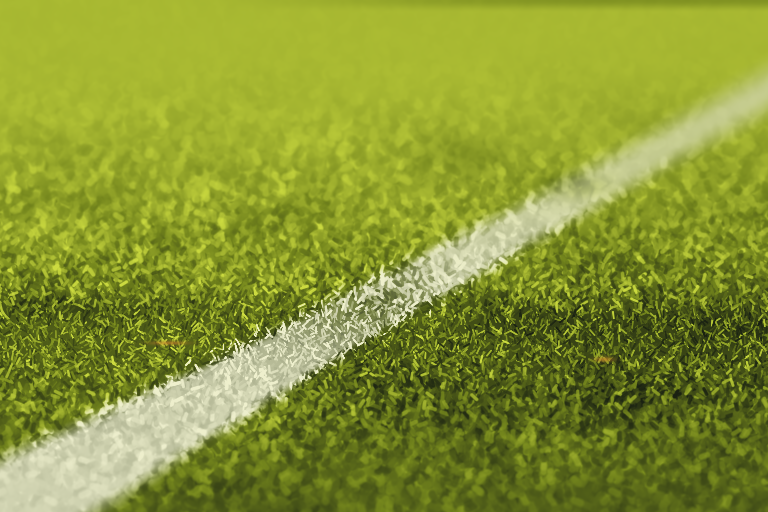
Give the GLSL for this texture, as a Shadertoy shader.

```glsl
const float FOCUS_HEIGHT = 0.345;
const float CELL_SIZE = 0.018;
const int BLADE_LAYERS = 6;
const float BLADE_WIDTH = 0.0016;
const float BLADE_REACH = 0.35;
const float BLUR_RATE = 0.030;
const float MAX_BLUR = 0.0115;
const vec3 GRASS_SHADE = vec3(0.10, 0.13, 0.07);
const vec3 GRASS_BODY = vec3(0.45, 0.52, 0.11);
const vec3 GRASS_LIGHT = vec3(0.80, 0.86, 0.25);
const vec3 PAINT_SHADE = vec3(0.48, 0.51, 0.36);
const vec3 PAINT_LIGHT = vec3(0.95, 0.95, 0.84);
const vec3 PAINT_FAR = vec3(0.76, 0.79, 0.53);
const vec3 DRY_LEAF = vec3(0.75, 0.50, 0.16);

vec3 hash3(vec2 cell) {
    vec3 q = vec3(dot(cell, vec2(127.1, 311.7)),
                  dot(cell, vec2(269.5, 183.3)),
                  dot(cell, vec2(419.2, 371.9)));
    return fract(sin(q) * 43758.55);
}

float segmentDistance(vec2 p, vec2 halfAxis) {
    float along = clamp(dot(p, halfAxis) / dot(halfAxis, halfAxis), -1.0, 1.0);
    return length(p - halfAxis * along);
}

float glow(vec2 p, vec2 center, vec2 radius) {
    vec2 q = (p - center) / radius;
    return exp(-dot(q, q));
}

// Broad uneven growth, flattened by the low viewpoint
float patches(vec2 p) {
    vec2 q = p * vec2(9.0, 23.0);
    float sum = 0.0;
    float weight = 0.5;
    for (int i = 0; i < 4; i++) {
        q += 0.8 * sin(q.yx * 0.7 + float(i) * 2.1);
        sum += weight * sin(q.x) * sin(q.y + 1.3);
        q = mat2(0.9, 0.4, -0.4, 0.9) * q * 1.8;
        weight *= 0.6;
    }
    return sum;
}

// Overlapping blades, one per cell, widening to soft discs out of focus
float bladeGrain(vec2 p, float blur, float sharpness) {
    float tone = -0.22 * sharpness;
    for (int layer = 0; layer < BLADE_LAYERS; layer++) {
        float id = float(layer);
        vec2 grid = p / CELL_SIZE + id * vec2(0.37, 0.61);
        vec2 base = floor(grid);
        for (int k = 0; k < 9; k++) {
            vec2 cell = base + vec2(k % 3 - 1, k / 3 - 1);
            vec3 h = hash3(cell + id * 53.0);
            float angle = 1.57 + (fract(h.x * 17.0 + h.y * 9.0) - 0.5) * 2.6;
            vec2 axis = BLADE_REACH * vec2(cos(angle), sin(angle));
            float d = segmentDistance(grid - cell - h.xy, axis) * CELL_SIZE;
            float cover = 1.0 - smoothstep(0.3 * (BLADE_WIDTH + blur), BLADE_WIDTH + blur, d);
            float bladeTone = h.z * 0.9 - 0.45 + 0.35 * pow(h.z, 8.0);
            tone = mix(tone, bladeTone, cover * mix(0.6, 0.9, sharpness));
        }
    }
    return tone;
}

// Signed depth inside the painted stripe, positive within
float stripeDepth(vec2 p) {
    float upper = 0.10 + p.x * (0.46 + 0.031 * p.x);
    float lower = -0.12 + p.x * (0.66 - 0.037 * p.x);
    return min(upper - p.y, p.y - lower) * 0.88;
}

// Large light and shade over the field
float fieldTone(vec2 p) {
    float tone = mix(0.46, 0.80, smoothstep(0.22, 0.90, p.y));
    float rightSide = smoothstep(0.03, -0.10, p.y + 0.12 - 0.62 * p.x);
    tone -= 0.07 * rightSide * smoothstep(0.75, 0.45, p.y);
    tone -= 0.14 * glow(p, vec2(1.32, 0.37), vec2(0.36, 0.045));
    tone -= 0.10 * glow(p, vec2(1.15, 0.20), vec2(0.40, 0.08));
    tone -= 0.10 * glow(p, vec2(0.15, 0.40), vec2(0.40, 0.025));
    tone -= 0.12 * glow(p, vec2(0.90, 0.70), vec2(0.10, 0.025));
    tone -= 0.24 * glow(p, vec2(1.12, 0.642), vec2(0.06, 0.018));
    tone -= 0.05 * glow(p, vec2(1.45, 0.72), vec2(0.35, 0.16));
    tone -= 0.06 * smoothstep(0.14, 0.0, p.y);
    tone -= 0.22 * smoothstep(0.975, 1.0, p.y) * smoothstep(0.3, 1.2, p.x);
    return tone + 0.07 * patches(p) * smoothstep(1.0, 0.55, p.y);
}

void mainImage(out vec4 fragColor, in vec2 fragCoord) {
    vec2 p = fragCoord / iResolution.y;
    p.x *= 1.5 * iResolution.y / iResolution.x;

    // Shallow focus
    float defocus = abs(p.y - FOCUS_HEIGHT);
    float sharpness = 1.0 - smoothstep(0.02, 0.22, defocus);
    float blur = max(min(BLUR_RATE * defocus, MAX_BLUR), 0.5 / iResolution.y);
    float contrast = mix(1.0, 0.03, smoothstep(0.0, 0.58, defocus));
    float grain = bladeGrain(p, blur, sharpness) * contrast;

    // Grass
    float tone = clamp(fieldTone(p) + grain * 0.85, 0.0, 1.0);
    vec3 color = mix(GRASS_SHADE, GRASS_BODY, min(tone * 2.0, 1.0));
    color = mix(color, GRASS_LIGHT, max(tone * 2.0 - 1.0, 0.0));
    float leaves = glow(p, vec2(0.33, 0.33), vec2(0.035, 0.004))
                 + glow(p, vec2(1.18, 0.298), vec2(0.018, 0.005));
    color = mix(color, DRY_LEAF, 0.7 * leaves);

    // Worn painted stripe
    float softness = 0.007 + 0.055 * defocus;
    float coverage = smoothstep(-softness, softness, stripeDepth(p) + grain * 0.035);
    float wear = glow(p, vec2(0.72, 0.41), vec2(0.20, 0.085));
    coverage *= 1.0 - 0.75 * wear * smoothstep(0.05, -0.25, grain);
    coverage *= 1.0 - 0.35 * glow(p, vec2(1.13, 0.635), vec2(0.07, 0.025));
    vec3 paint = mix(PAINT_SHADE, PAINT_LIGHT, clamp(0.76 + grain * 0.8 - 0.1 * wear, 0.0, 1.0));
    paint = mix(paint, PAINT_FAR, 0.75 * smoothstep(0.42, 0.75, p.y));
    color = mix(color, paint, coverage * 0.94);

    fragColor = vec4(color, 1.0);
}
```
